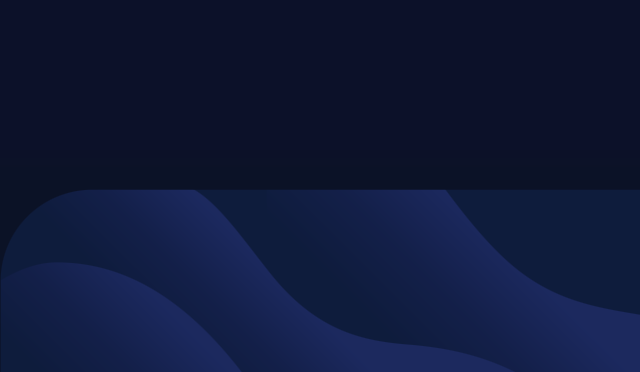
A Shadertoy shader for this background:

```glsl
// Navy backdrop with a rounded panel of layered, diagonally lit blue waves.
#define ASPECT 0.5833
#define PANEL_TOP 0.2858
#define PANEL_LEFT 0.001
#define CORNER_RADIUS 0.143
#define SEAM_X 0.4167
#define NIGHT vec3(0.048, 0.068, 0.160)
#define NIGHT_LOW vec3(0.043, 0.070, 0.150)
#define WAVE_DARK vec3(0.055, 0.108, 0.235)
#define WAVE_MID vec3(0.076, 0.124, 0.288)
#define WAVE_LIGHT vec3(0.108, 0.160, 0.370)

// Cubic height curve from a to b with end slopes; straight beyond the ends.
float curve(float x, vec2 a, vec2 b, float slopeA, float slopeB) {
    float width = b.x - a.x;
    float t = clamp((x - a.x) / width, 0.0, 1.0);
    float u = 1.0 - t;
    float y = mix(a.y, b.y, t * t * (3.0 - 2.0 * t));
    y += width * t * u * (slopeA * u - slopeB * t);
    return y + slopeA * min(x - a.x, 0.0) + slopeB * max(x - b.x, 0.0);
}

float leftWave(float x) {
    vec2 crest = vec2(0.0885, 0.1719);
    return x < crest.x ? curve(x, vec2(0.0, 0.1432), crest, 0.6, 0.0)
                       : curve(x, crest, vec2(0.3776, 0.0), 0.0, -1.3);
}

float middleWave(float x) {
    vec2 bend = vec2(0.4232, 0.1536);
    vec2 shelf = vec2(0.6380, 0.0430);
    if (x < bend.x) return curve(x, vec2(0.3047, 0.2852), bend, -0.6, -1.25);
    if (x < shelf.x) return curve(x, bend, shelf, -1.25, -0.08);
    return curve(x, shelf, vec2(0.8047, 0.0), -0.08, -0.5);
}

float rightWave(float x) {
    vec2 bend = vec2(0.8073, 0.1615);
    return x < bend.x ? curve(x, vec2(0.6966, 0.2852), bend, -1.35, -0.8)
                      : curve(x, bend, vec2(1.0, 0.0898), -0.8, -0.17);
}

// Antialiased coverage of the negative side of a distance.
float inside(float d) {
    return clamp(0.5 - d / max(fwidth(d), 1e-5), 0.0, 1.0);
}

// Three-stop gradient that brightens toward the upper right.
vec3 waveColor(vec2 p, float start, float end) {
    float t = clamp((p.x + p.y - start) / (end - start), 0.0, 1.0);
    return t < 0.5 ? mix(WAVE_DARK, WAVE_MID, t * 2.0)
                   : mix(WAVE_MID, WAVE_LIGHT, t * 2.0 - 1.0);
}

void mainImage(out vec4 fragColor, in vec2 fragCoord) {
    // Canvas width is one unit
    vec2 p = fragCoord / iResolution.xy * vec2(1.0, ASPECT);

    // Backdrop, slightly deeper near the panel
    float nearPanel = 1.0 - smoothstep(0.0, 0.08, p.y - PANEL_TOP);
    vec3 color = mix(NIGHT, NIGHT_LOW, nearPanel);

    // Waves, from back to front
    vec3 waves = WAVE_DARK;
    float rightMask = inside(p.y - rightWave(p.x)) * inside(SEAM_X - p.x);
    waves = mix(waves, waveColor(p, 0.660, 0.982), rightMask);
    waves = mix(waves, waveColor(p, 0.310, 0.583), inside(p.y - middleWave(p.x)));
    waves = mix(waves, waveColor(p, 0.062, 0.360), inside(p.y - leftWave(p.x)));

    // Panel with one rounded corner
    vec2 q = vec2(PANEL_LEFT - p.x, p.y - PANEL_TOP) + CORNER_RADIUS;
    float panel = length(max(q, 0.0)) + min(max(q.x, q.y), 0.0) - CORNER_RADIUS;
    color = mix(color, waves, inside(panel));

    fragColor = vec4(color, 1.0);
}
```
